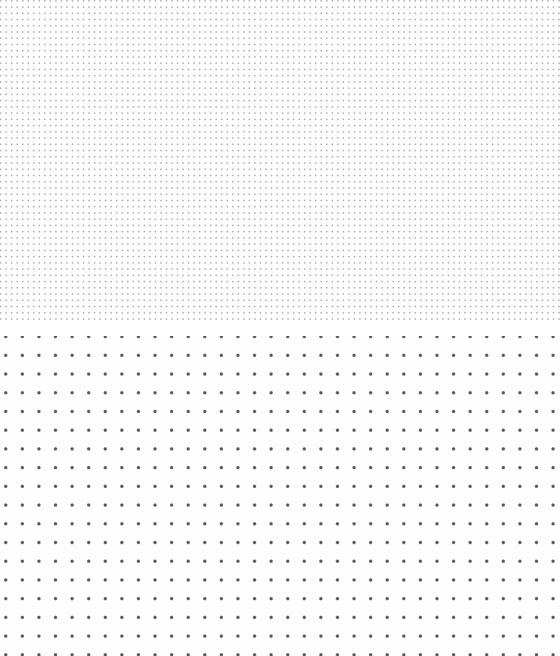
Top: the whole. Bottom: its middle third, enlarged.
Write a WebGL 2 fragment shader that draws this pattern.

```glsl
#version 300 es
precision highp float;

#define COLUMNS 102.0
#define ROWS 52.0
#define FIRST_DOT vec2(0.0011, 0.0031)
#define LAST_DOT vec2(0.9982, 0.9975)
#define DOT_RADIUS 0.00168
#define EDGE_PIXELS 0.75
#define PAPER_COLOR vec3(0.992)
#define DOT_COLOR vec3(0.34)

uniform vec2 u_resolution;
out vec4 fragColor;

// Offset from the nearest grid dot, in units of the canvas height.
vec2 nearestDotOffset(vec2 uv) {
    vec2 lastIndex = vec2(COLUMNS, ROWS) - 1.0;
    vec2 spacing = (LAST_DOT - FIRST_DOT) / lastIndex;
    vec2 index = clamp(floor((uv - FIRST_DOT) / spacing + 0.5), vec2(0.0), lastIndex);
    vec2 offset = uv - FIRST_DOT - index * spacing;
    return offset * vec2(u_resolution.x / u_resolution.y, 1.0);
}

// Soft disc; dots smaller than a pixel widen and fade to keep their ink.
float dotCoverage(vec2 offset, float radius, float softness) {
    float drawnRadius = max(radius, softness);
    float ink = radius * radius / (drawnRadius * drawnRadius);
    float edge = smoothstep(drawnRadius - softness, drawnRadius + softness, length(offset));
    return ink * (1.0 - edge);
}

void main() {
    vec2 uv = gl_FragCoord.xy / u_resolution;
    float softness = EDGE_PIXELS / u_resolution.y;

    // Grey dots on near-white paper
    float coverage = dotCoverage(nearestDotOffset(uv), DOT_RADIUS, softness);
    fragColor = vec4(mix(PAPER_COLOR, DOT_COLOR, coverage), 1.0);
}
```
